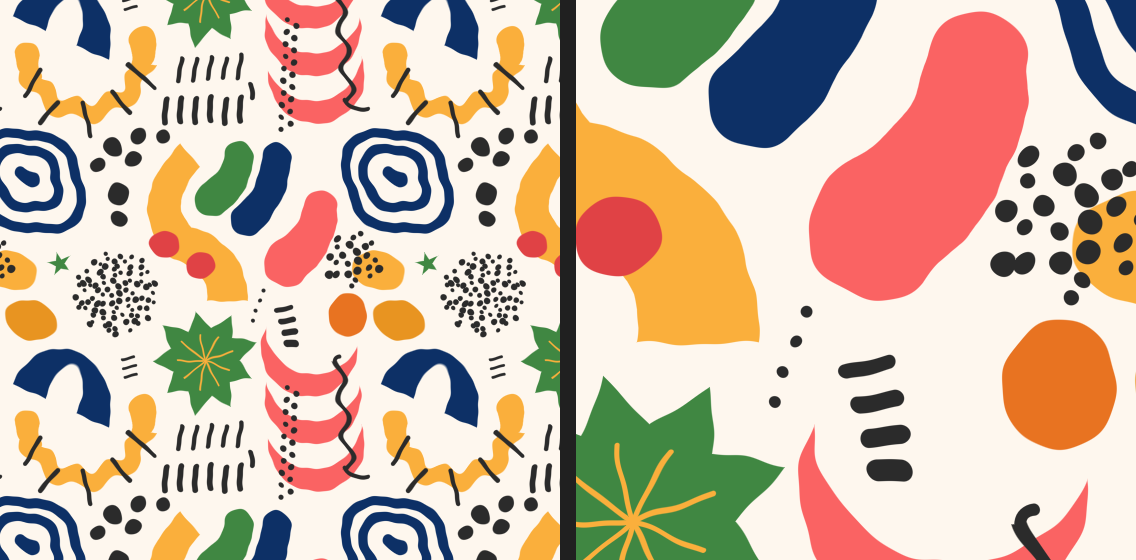
Left: the whole. Right: its middle third, enlarged.
Write a WebGL 2 fragment shader that draws this pattern.

```glsl
#version 300 es
precision highp float;
// Seamless tile of playful cut-paper shapes: beans, arches, leaves, crescents, dots and dashes.
uniform vec2 u_resolution;
out vec4 fragColor;

const float VIEW = 768.0;    // design units across the canvas
const float TILE = 504.5;    // design units per repeat
const float WOBBLE = 0.8;    // hand-cut edge waviness
const float TAU = 6.2831853;
const vec3 CREAM = vec3(0.995, 0.97, 0.935), YELLOW = vec3(0.98, 0.685, 0.235);
const vec3 NAVY = vec3(0.05, 0.19, 0.40), INK = vec3(0.17), PINK = vec3(0.98, 0.39, 0.39);
const vec3 GREEN = vec3(0.25, 0.53, 0.26), RED = vec3(0.88, 0.26, 0.27);
const vec3 AMBER = vec3(0.91, 0.58, 0.13), RUST = vec3(0.91, 0.45, 0.13);
const vec4 LEGS[5] = vec4[5](vec4(45, 618, 11, -17), vec4(67, 659, 13, -15),
  vec4(119, 668, 5, 22), vec4(166, 645, 13, 14), vec4(193, 608, 18, 16));   // center, half axis
const vec3 PEBBLES[7] = vec3[7](vec3(134, 226, 10), vec3(155, 202, 13), vec3(190, 187, 11),
  vec3(182, 218, 11), vec3(224, 187, 9.5), vec3(162, 266, 15), vec3(163, 300, 11));

vec2 P;        // current point, y downward
vec3 color = CREAM;

float hash(float n) { return fract(sin(n * 12.99) * 4375.85); }
vec2 rel(vec2 c) { return mod(P - c + 0.5 * TILE, TILE) - 0.5 * TILE; }   // nearest repeat
vec2 turn(vec2 q, float a) { return mat2(cos(a), -sin(a), sin(a), cos(a)) * q; }
float disc(vec2 c, float r) { return length(rel(c)) - r; }
float oval(vec2 c, vec2 r, float a) {
  return (length(turn(rel(c), a) / r) - 1.0) * min(r.x, r.y);
}
float dash(vec2 c, vec2 axis, float r) {
  vec2 q = rel(c);
  return length(q - axis * clamp(dot(q, axis) / dot(axis, axis), -1.0, 1.0)) - r;
}
// Tapered stroke along a quadratic curve a-c-b
float bean(vec2 a, vec2 c, vec2 b, float r0, float r1) {
  vec2 q = rel(c), s = a - c;
  float d = 1e3;
  for (int i = 1; i <= 10; i++) {
    float t = float(i) / 10.0;
    vec2 e = (a - c) * (1.0 - t) * (1.0 - t) + (b - c) * t * t, v = e - s;
    float h = clamp(dot(q - s, v) / dot(v, v), 0.0, 1.0);
    d = min(d, length(q - s - v * h) - mix(r0, r1, t + (h - 1.0) / 10.0));
    s = e;
  }
  return d;
}
// Fold the plane into one half spoke with its tip on +x
vec2 spoke(vec2 q, float n, float rot) {
  float a = abs(mod(atan(q.y, q.x) - rot + 0.5 * TAU / n, TAU / n) - 0.5 * TAU / n);
  return length(q) * vec2(cos(a), sin(a));
}
float star(vec2 f, float n, float tip, float valley) {
  vec2 e = valley * vec2(cos(0.5 * TAU / n), sin(0.5 * TAU / n)) - vec2(tip, 0);
  return dot(f - vec2(tip, 0), normalize(vec2(e.y, -e.x)));
}
// Sunflower scatter of uneven dots
float scatter(vec2 c, int count, float radius, float size) {
  vec2 q = rel(c);
  float d = 1e3;
  for (int i = 0; i < count; i++) {
    float k = float(i), a = 2.4 * k + 0.3 * hash(k);
    vec2 o = radius * sqrt((k + 0.5) / float(count)) * vec2(cos(a), sin(a));
    d = min(d, length(q - o) - size * (0.7 + 0.6 * hash(k + 7.0)));
  }
  return d;
}
void paint(float d, vec3 c) {
  float aa = 0.75 * VIEW / u_resolution.y;
  color = mix(c, color, smoothstep(-aa, aa, d));
}

void main() {
  P = gl_FragCoord.xy / u_resolution.y * VIEW;
  P.y = VIEW - P.y;
  P += WOBBLE * sin(P.yx * TAU / TILE * 11.0) + 0.5 * WOBBLE * sin(P.yx * TAU / TILE * 23.0);

  // Arch with slanted feet
  vec2 q = rel(vec2(14, 525));
  float d = max(oval(vec2(82, 560), vec2(70, 82), 0.0), -oval(vec2(86, 550), vec2(24, 52), 0.3));
  paint(max(d, 0.9 * (q.y - 0.46 * q.x)), NAVY);
  // Caterpillar and its legs
  q = rel(vec2(117, 575));
  d = abs(length(q) - 81.0 - 6.0 * cos(10.0 * (atan(q.y, q.x) - 1.43))) / 1.15 - 11.0;
  d = max(d, 18.0 - q.y);
  d = min(d, bean(vec2(37, 579), vec2(34, 592), vec2(47, 610), 17.0, 11.0));
  paint(min(d, bean(vec2(196, 560), vec2(200, 580), vec2(187, 606), 19.0, 11.0)), YELLOW);
  d = 1e3;
  for (int i = 0; i < 5; i++) d = min(d, dash(LEGS[i].xy, LEGS[i].zw, 3.0));
  // Pebbles
  for (int i = 0; i < 7; i++)
    d = min(d, oval(PEBBLES[i].xy, PEBBLES[i].z * vec2(1.05, 0.95), float(i)));
  paint(d, INK);
  // Nested rings
  q = rel(vec2(548, 251));
  float a = atan(q.y, q.x) - 0.68, ring = 1.0 + 0.1 * cos(2.0 * a) + 0.07 * cos(4.0 * a) - 0.05 * cos(a);
  d = min(abs(length(q) - 69.0 * ring), abs(length(q + vec2(4, 5)) - 42.0 * ring)) - 6.8;
  paint(min(d, bean(vec2(533, 236), vec2(540, 242), vec2(550, 247), 8.0, 10.0)), NAVY);
  // S curve with two red spots
  d = min(bean(vec2(268, 206), vec2(194, 276), vec2(248, 333), 20.0, 25.0),
          bean(vec2(248, 333), vec2(318, 352), vec2(311, 420), 25.0, 28.0));
  q = rel(vec2(260, 212));
  paint(max(d, max(dot(q, vec2(0.76, -0.65)), q.y - 201.0)), YELLOW);
  paint(min(oval(vec2(226, 335), vec2(21, 18), 0.3), oval(vec2(275, 364), vec2(20, 18), 0.3)), RED);
  // Beans and eggs
  paint(bean(vec2(327, 214), vec2(325, 252), vec2(291, 273), 20.0, 24.0), GREEN);
  paint(bean(vec2(379, 216), vec2(376, 270), vec2(338, 302), 20.0, 22.0), NAVY);
  paint(bean(vec2(440, 284), vec2(438, 325), vec2(394, 361), 23.0, 32.0), PINK);
  paint(oval(vec2(519, 371), vec2(37, 26), 0.25), YELLOW);
  paint(oval(vec2(547, 439), vec2(36, 27), 0.3), AMBER);
  paint(oval(vec2(477, 432), vec2(26, 30), 0.2), RUST);
  // Small star, leaf and veins
  paint(star(spoke(rel(vec2(586, 361)), 5.0, -1.85), 5.0, 16.0, 6.5), GREEN);
  q = rel(vec2(281, 495));
  vec2 f = spoke(q * (1.0 + 0.06 * sin(3.0 * atan(q.y, q.x))), 9.0, -1.745);
  paint(star(f, 9.0, 72.0, 47.0), GREEN);
  paint(length(f - vec2(clamp(f.x, 0.0, 38.0), 0)) - 1.2, YELLOW);
  // Crescents
  for (float i = 0.0; i < 3.0; i++) {
    q = turn(rel(vec2(424.0 + 5.0 * i, 478.0 + 65.0 * i)), 0.1 - 0.17 * i);
    paint(max(length(q) - 66.0, 66.0 - length(q + vec2(-3, 31))), PINK);
  }
  // Squiggle
  q = rel(vec2(464, 570)) + vec2(0, 80);
  d = abs(q.x - 0.1 * q.y - 7.0 * sin(0.12 * q.y - 2.04)) / 1.25 - 2.8;
  d = max(d, abs(q.y - 80.0) - 75.0);
  d = min(d, bean(vec2(473, 642), vec2(479, 655), vec2(505, 654), 2.8, 2.8));
  d = min(d, bean(vec2(458, 497), vec2(458, 490), vec2(465, 490), 2.8, 2.8));
  // Dot clusters and trails
  d = min(d, min(scatter(vec2(159, 402), 88, 57.0, 3.6), scatter(vec2(485, 357), 24, 39.0, 4.5)));
  for (float i = 0.0; i < 19.0; i++)
    d = min(d, disc(vec2(394.0 + 12.0 * mod(i, 2.0) - 0.5 * i, 531.0 + 8.4 * i), 3.3 + 1.2 * hash(i)));
  for (float i = 0.0; i < 4.0; i++) {
    d = min(d, disc(vec2(361.0 - 4.8 * i, 398.0 + 13.7 * i), 2.7));
    d = min(d, dash(vec2(390.0 + 3.4 * i, 424.0 + 15.5 * i), vec2(10.0 - 1.5 * i, i - 3.0), 3.2 + 0.6 * i));
    if (i < 3.0) d = min(d, dash(vec2(175.0 + 2.5 * i, 491.0 + 12.0 * i), vec2(8, -1.5), 1.9));
  }
  // Tally marks
  for (float i = 0.0; i < 6.0; i++) {
    float h = hash(i + 3.0);
    d = min(d, dash(vec2(227.0 + 20.5 * i, 654.0 + 3.0 * h), vec2(2.0 * h, -16), 3.9));
    if (i < 5.0) d = min(d, dash(vec2(247.0 + 20.4 * i, 601.0 - 1.2 * i), vec2(2, -12.0 - 4.0 * h), 3.0));
  }
  paint(min(d, dash(vec2(345, 629), vec2(1, 9), 3.3)), INK);
  fragColor = vec4(color, 1);
}
```
